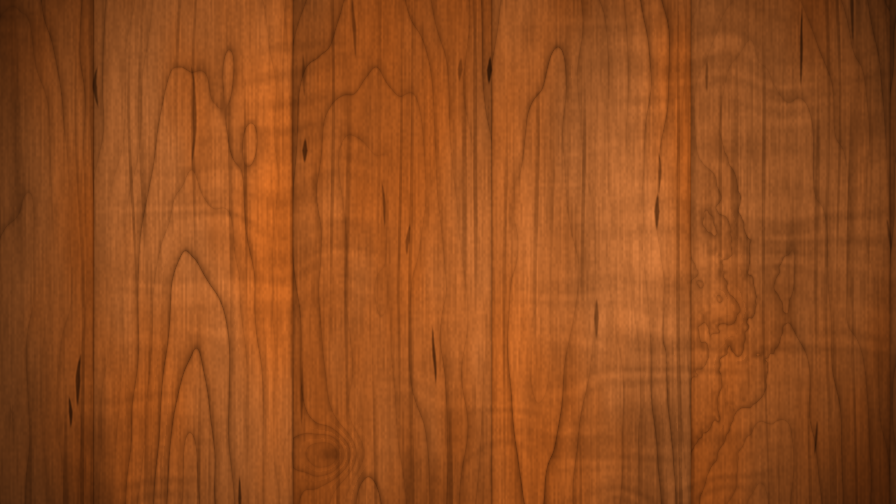
This texture is drawn by a Shadertoy shader. Its source:

```glsl
#define LIGHT_WOOD vec3(0.71, 0.383, 0.16)
#define BOARD_WIDTH 0.395
#define BOARD_START 0.186
#define RING_DENSITY 29.0
#define RING_DEPTH 0.36
#define FIBRE_DEPTH 0.13
#define STREAK_COUNT 22
#define KNOT_POS vec2(0.655, 0.098)
#define BURL_POS vec2(1.445, 0.36)

float hash(vec2 p) {
    vec3 q = fract(vec3(p.xyx) * 0.1031);
    q += dot(q, q.yzx + 33.33);
    return fract((q.x + q.y) * q.z);
}

float noise(vec2 p) {
    vec2 i = floor(p), f = fract(p);
    f = f * f * (3.0 - 2.0 * f);
    return mix(mix(hash(i), hash(i + vec2(1, 0)), f.x),
               mix(hash(i + vec2(0, 1)), hash(i + vec2(1, 1)), f.x), f.y);
}

float fbm(vec2 p) {
    float sum = 0.0, amp = 0.55;
    for (int i = 0; i < 4; i++) {
        sum += amp * noise(p);
        p = p * 2.03 + 17.3;
        amp *= 0.48;
    }
    return sum;
}

// Growth ring number: a long cone cut by the board, bent by noise
float ringField(vec2 p, float board) {
    vec2 seed = vec2(board * 13.7 + 50.0, board * 7.1 + 80.0);
    float heartX = BOARD_START + BOARD_WIDTH * (board + mix(0.2, 0.6, hash(seed)));
    float heartY = mix(-0.25, 0.35, hash(seed + 3.0));
    vec2 q = vec2(p.x - heartX, 0.13 * (p.y - heartY));
    float rings = RING_DENSITY * length(q);
    rings += 4.2 * fbm(p * vec2(5.0, 1.3) + seed);
    rings += 0.5 * noise(p * vec2(22.0, 7.0) + seed);

    vec2 knot = (p - KNOT_POS) / vec2(0.065, 0.048);
    rings += 3.6 * exp(-dot(knot, knot));
    vec2 burl = (p - BURL_POS) / vec2(0.085, 0.25);
    rings += 4.5 * exp(-dot(burl, burl)) * fbm(p * vec2(13.0, 11.0));
    return rings;
}

// Dark ring edge, crisp on one side and fading on the other
float ringLines(vec2 p, float board) {
    const float e = 0.0015;
    float v = ringField(p, board);
    vec2 slope = vec2(ringField(p + vec2(e, 0), board),
                      ringField(p + vec2(0, e), board)) - v;
    float steep = max(length(slope) / e, 9.0);
    float d = (fract(v) - 0.5) / steep;
    float edge = d > 0.0 ? exp(-d / 0.0065) : exp(d / 0.0022);
    float strength = mix(0.25, 1.0, hash(vec2(floor(v) + 60.0, board + 9.0)));
    float patchy = mix(0.35, 1.0, smoothstep(0.25, 0.7, noise(p * vec2(6.0, 2.0) + board)));
    return edge * strength * patchy;
}

// Short tapered mineral streaks along the grain
float streaks(vec2 p) {
    float dark = 0.0;
    for (int i = 0; i < STREAK_COUNT; i++) {
        float k = float(i) + 1.0;
        vec2 centre = vec2(1.78 * hash(vec2(k, 2.3)), hash(vec2(k, 8.9)));
        float size = hash(vec2(k, 5.1));
        vec2 q = p - centre;
        q.x += 0.016 * (noise(vec2(p.y * 12.0, k)) - 0.5) + 0.05 * q.y * (size - 0.5);
        float taper = 1.0 - abs(q.y) / mix(0.025, 0.12, size * size);
        float width = mix(0.0015, 0.0045, hash(vec2(k, 4.4))) * taper;
        float mark = smoothstep(0.003, -0.002, abs(q.x) - width) * smoothstep(0.0, 0.4, taper);
        dark = max(dark, mark * mix(0.35, 0.9, hash(vec2(k, 6.6))));
    }
    return dark;
}

void mainImage(out vec4 fragColor, in vec2 fragCoord) {
    vec2 p = fragCoord / iResolution.y;
    float across = (p.x - BOARD_START) / BOARD_WIDTH;
    float board = floor(across);
    float seam = abs(fract(across + 0.5) - 0.5) * BOARD_WIDTH;

    // Broad tone of each board and its cloudy patches
    float shade = 1.0 + 0.10 * (hash(vec2(board + 20.0, 4.0)) - 0.5);
    shade += 0.34 * (fbm(p * vec2(7.0, 2.2) + board * 9.0) - 0.52);

    // Rings, straight fine grain, fibres and cross figure
    shade *= 1.0 - RING_DEPTH * ringLines(p, board);
    float bend = 0.02 * noise(p * vec2(4.0, 2.5) + board);
    float grain = noise(vec2((p.x + bend) * 95.0, p.y * 1.6 + board * 5.0));
    shade *= 1.0 - 0.17 * smoothstep(0.68, 0.95, grain);
    shade *= 1.0 + FIBRE_DEPTH * (noise(p * vec2(260.0, 14.0)) - 0.5);
    shade *= 1.0 + 0.09 * (noise(p * vec2(230.0, 150.0)) - 0.5);
    float figure = smoothstep(0.45, 0.8, noise(p * vec2(3.5, 1.8) + 31.0));
    float ripple = noise(vec2(p.x * 7.0, p.y * 60.0 + 4.0 * noise(p * 9.0)));
    shade *= 1.0 + 0.16 * figure * (ripple - 0.5);

    // Streaks, knot heart and board joints
    shade *= 1.0 - 0.68 * streaks(p);
    vec2 heart = (p - KNOT_POS) / vec2(0.026, 0.018);
    shade *= 1.0 - 0.25 * exp(-dot(heart, heart));
    shade *= 1.0 - 0.28 * exp(-seam / 0.0025) - 0.07 * exp(-seam / 0.02);

    // Darkened rim, then a warmer hue in the shadows
    vec2 rim = abs(2.0 * fragCoord / iResolution.xy - 1.0);
    shade *= 1.03 - 0.43 * pow(rim.x, 2.5) - 0.20 * rim.y * rim.y;
    vec3 colour = LIGHT_WOOD * pow(vec3(max(shade, 0.02)), vec3(1.0, 1.1, 1.35));
    float tint = fbm(p * vec2(5.0, 1.5) + 70.0 + board * 3.0);
    colour *= mix(vec3(1.0, 0.93, 0.74), vec3(1.0, 1.06, 1.22), smoothstep(0.25, 0.75, tint));
    fragColor = vec4(colour, 1.0);
}
```
